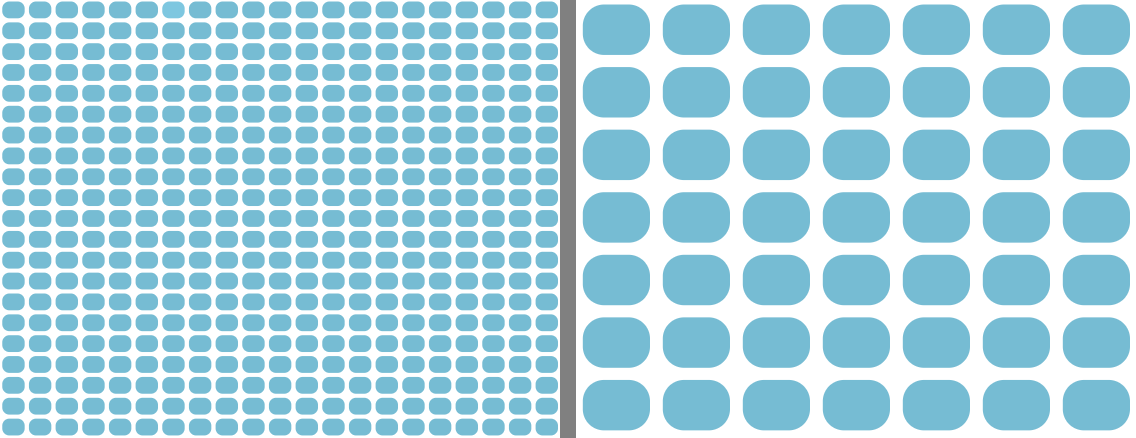
Left: the whole. Right: its middle third, enlarged.
A Shadertoy shader for this pattern:

```glsl
// Grid of blue rounded tiles on white, with one slightly lighter tile in the top row.
#define GRID vec2(21.0, 21.0)         // repeats across and down
#define HALF_SIZE vec2(0.537, 0.403)  // tile half extents, in row pitches
#define CORNER 0.34                   // corner radius, in row pitches
#define OFFSET vec2(0.005, 0.025)     // shift of the grid, in cells
#define LIGHT_CELL vec2(6.0, 20.0)    // column and row of the lighter tile
#define TILE_COLOR vec3(0.463, 0.738, 0.829)
#define LIGHT_COLOR vec3(0.494, 0.780, 0.878)
#define GAP_COLOR vec3(1.0)

// Signed distance to a box with rounded corners
float roundedBox(vec2 p, vec2 halfSize, float radius) {
    vec2 q = abs(p) - halfSize + radius;
    return length(max(q, 0.0)) + min(max(q.x, q.y), 0.0) - radius;
}

void mainImage(out vec4 fragColor, in vec2 fragCoord) {
    // Split the canvas into cells
    vec2 grid = fragCoord / iResolution.xy * GRID - OFFSET;
    vec2 cell = floor(grid);

    // Local position, with one row pitch as the unit on both axes
    float pixel = GRID.y / iResolution.y;
    vec2 cellSize = iResolution.xy / GRID * pixel;
    vec2 local = (fract(grid) - 0.5) * cellSize;

    // Tile coverage with an edge one pixel wide
    float dist = roundedBox(local, HALF_SIZE, CORNER);
    float coverage = clamp(0.5 - dist / pixel, 0.0, 1.0);

    vec3 tile = cell == LIGHT_CELL ? LIGHT_COLOR : TILE_COLOR;
    fragColor = vec4(mix(GAP_COLOR, tile, coverage), 1.0);
}
```
